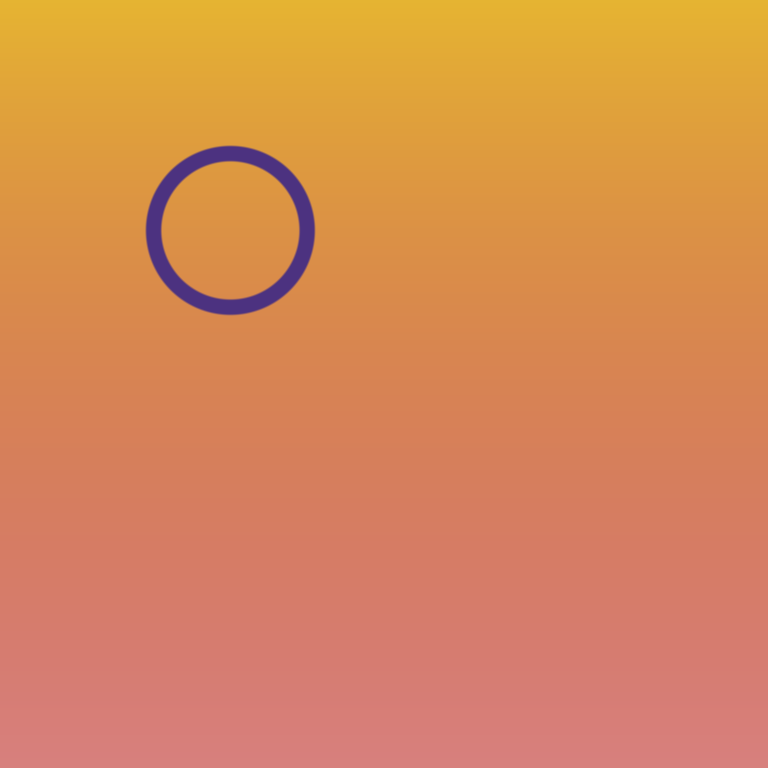
Give the GLSL for this background, as a three.js fragment shader.

```glsl
// A warm vertical gradient, rose at the foot and gold at the top, with one violet ring.
// The gradient is a quadratic Bezier curve through colour space;
// the ring is the distance to a circle, thresholded with a soft edge.

varying vec2 vUv;

// Gradient: end colours and the control colour that bends the blend
const vec3 ROSE = vec3(0.845, 0.502, 0.492);
const vec3 TERRACOTTA = vec3(0.817, 0.425, 0.310);
const vec3 GOLD = vec3(0.900, 0.706, 0.195);

// Ring, in canvas units
const vec3 VIOLET = vec3(0.300, 0.198, 0.500);
const vec2 RING_CENTER = vec2(0.3, 0.7);
const float RING_RADIUS = 0.1;
const float RING_HALF_WIDTH = 0.01;
const float EDGE_SOFTNESS = 0.0018;

vec3 skyGradient(float height) {
  vec3 lower = mix(ROSE, TERRACOTTA, height);
  vec3 upper = mix(TERRACOTTA, GOLD, height);
  return mix(lower, upper, height);
}

// Signed distance to the ring band, negative inside the stroke
float ringDistance(vec2 point) {
  return abs(length(point - RING_CENTER) - RING_RADIUS) - RING_HALF_WIDTH;
}

void main() {
  vec3 color = skyGradient(vUv.y);

  // Lay the ring over the gradient
  float coverage = 1.0 - smoothstep(-EDGE_SOFTNESS, EDGE_SOFTNESS, ringDistance(vUv));
  color = mix(color, VIOLET, coverage);

  gl_FragColor = vec4(color, 1.0);
}
```
